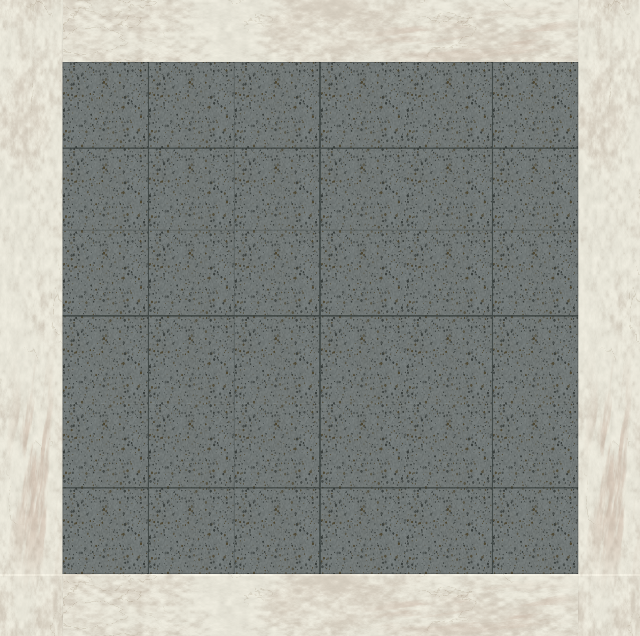
Give the GLSL for this texture, as a Shadertoy shader.

```glsl
const vec2 PANEL_MIN = vec2(0.0977, 0.0974);
const vec2 PANEL_MAX = vec2(0.9036, 0.9026);
const float TILE = 0.1343;

float hash(vec2 p) {
    vec3 q = fract(vec3(p.xyx) * 0.1031);
    q += dot(q, q.yzx + 33.33);
    return fract((q.x + q.y) * q.z);
}

float noise(vec2 p) {
    vec2 i = floor(p), f = fract(p);
    f = f * f * (3.0 - 2.0 * f);
    return mix(mix(hash(i), hash(i + vec2(1, 0)), f.x),
               mix(hash(i + vec2(0, 1)), hash(i + vec2(1, 1)), f.x), f.y);
}

float fbm(vec2 p) {
    float sum = 0.0, amp = 0.5;
    for (int i = 0; i < 5; i++) {
        sum += amp * noise(p);
        p = p * 2.03 + 17.1;
        amp *= 0.5;
    }
    return sum;
}

float line(float x, float center, float halfWidth, float aa) {
    return 1.0 - smoothstep(halfWidth - aa * 0.5, halfWidth + aa * 0.5, abs(x - center));
}

float band(float x, float lo, float hi, float soft) {
    return smoothstep(lo - soft, lo + soft, x) * (1.0 - smoothstep(hi - soft, hi + soft, x));
}

// Pale stone plank: x runs along its length, y across it
vec3 plank(vec2 p, float seed) {
    vec2 q = p + seed;
    float cloud = fbm(q * vec2(9.0, 16.0));
    float grain = fbm(q * vec2(85.0, 150.0));
    float fiber = fbm(vec2(q.x * 11.0, (q.y + 0.12 * p.x) * 90.0));
    vec3 col = mix(vec3(0.85, 0.82, 0.765), vec3(0.905, 0.895, 0.845),
                   smoothstep(0.28, 0.56, cloud * 0.65 + grain * 0.35));
    float streak = band(p.x, 0.61, 0.88, 0.08) * band(p.y, 0.025, 0.085, 0.025);
    col = mix(col, vec3(0.81, 0.75, 0.69), streak * smoothstep(0.42, 0.68, fiber) * 0.85);
    float vein = line(fbm(q * vec2(14.0, 30.0) + 5.0), 0.5, 0.006, 0.015);
    col -= vein * smoothstep(0.5, 0.75, noise(q * 13.0)) * vec3(0.07, 0.08, 0.09);
    return col + (grain - 0.48) * 0.10;
}

// Grey composite with dark and brown chips; t covers one tile
vec3 speckledStone(vec2 t, float aa) {
    float fine = noise(t * vec2(75.0, 52.0));
    float mottled = fbm(t * 6.0 + 3.0);
    vec3 col = mix(vec3(0.415, 0.44, 0.435), vec3(0.475, 0.50, 0.495), fine);
    col += (mottled - 0.48) * vec3(0.02, 0.03, 0.04);
    vec2 grid = t * 27.0;
    vec2 base = floor(grid);
    for (int y = -1; y <= 1; y++) {
        for (int x = -1; x <= 1; x++) {
            vec2 cell = base + vec2(x, y);
            vec2 id = mod(cell, 27.0);
            float kind = hash(id + 41.0);
            vec2 center = cell + vec2(hash(id + 7.0), hash(id + 19.0));
            float radius = mix(0.14, 0.42, pow(hash(id + 63.0), 2.0));
            float soft = max(aa * 27.0 * 0.5, 0.08);
            vec2 d = (grid - center) * vec2(1.1, 0.9);
            float chip = 1.0 - smoothstep(radius - soft, radius + soft, length(d));
            vec3 tint = mix(vec3(0.19, 0.21, 0.20), vec3(0.28, 0.24, 0.14), step(0.68, hash(id + 88.0)));
            col = mix(col, tint, chip * step(0.42, kind) * mix(0.35, 0.9, hash(id + 5.0)));
        }
    }
    return col;
}

// Joints: strong and faint lines in both directions
float joints(vec2 p, float aa) {
    float strong = max(line(p.x, 0.5, 0.0011, aa), line(p.y, 0.4967, 0.0011, aa));
    float medium = max(line(p.x, 0.2318, 0.0009, aa), line(p.x, 0.7695, 0.0010, aa));
    medium = max(medium, max(line(p.y, 0.2329, 0.0010, aa), line(p.y, 0.7671, 0.0010, aa)));
    float faint = max(line(p.x, 0.3659, 0.0007, aa), line(p.y, 0.3618, 0.0007, aa));
    return max(strong * 0.8, max(medium * 0.72, faint * 0.38));
}

void mainImage(out vec4 fragColor, in vec2 fragCoord) {
    vec2 p = fragCoord / iResolution.xy;
    p.y = 1.0 - p.y;
    float aa = 1.0 / iResolution.y;

    // Frame of four planks, the side ones running full height
    bool side = p.x < PANEL_MIN.x || p.x > PANEL_MAX.x;
    vec2 along = side ? vec2(p.y, p.x) : p;
    float across = along.y > 0.5 ? along.y - 0.9026 : along.y;
    vec3 col = plank(vec2(along.x, across), side ? 2.7 : 6.3);
    float seam = max(line(p.x, PANEL_MIN.x, 0.0006, aa), line(p.x, PANEL_MAX.x, 0.0006, aa));
    col *= 1.0 - 0.035 * seam;
    col += 0.05 * line(p.y, PANEL_MAX.y + 0.0015, 0.0012, aa);

    // Tiled panel
    vec2 tile = fract((p - PANEL_MIN) / TILE);
    vec3 stone = speckledStone(tile, aa / TILE);
    stone = mix(stone, vec3(0.19, 0.22, 0.21), joints(p, aa));
    stone += 0.025 * line(p.y, 0.634, 0.0006, aa);
    vec2 inset = min(p - PANEL_MIN, PANEL_MAX - p);
    float edge = min(inset.x, inset.y);
    stone *= 1.0 - 0.22 * (1.0 - smoothstep(0.0, 0.0025, edge));
    col = mix(col, stone, smoothstep(-0.5 * aa, 0.5 * aa, edge));

    fragColor = vec4(clamp(col, 0.0, 1.0), 1.0);
}
```
